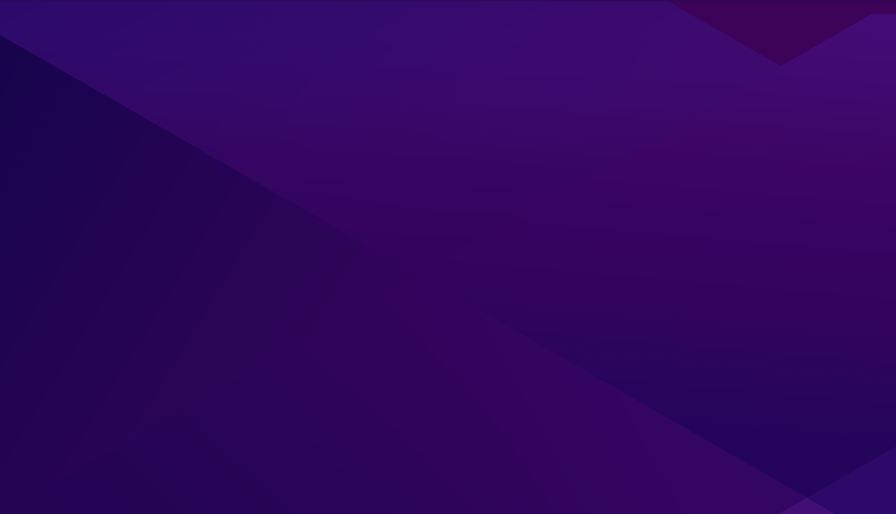
A WebGL 1 fragment shader for this background:

```glsl
precision highp float;
// Dark violet backdrop of large folded facets. Diagonal half-planes split the
// canvas, each facet has its own soft gradient, and the facets are layered
// with antialiased edges in normalized canvas coordinates.

uniform vec2 u_resolution;

// Edge offsets: falling edges use v - u, rising edges use u + v
const float MAIN_FALL = 0.068;
const float CORNER_FALL = -0.743;
const float MAIN_RISE = 1.0;
const float CORNER_RISE = 1.869;
const float RIGHT_TOP = 0.027;
const float RIM_HEIGHT = 0.005;

// Facet colours
const vec3 TOP_INDIGO = vec3(0.17, 0.04, 0.42);
const vec3 TOP_VIOLET = vec3(0.245, 0.04, 0.44);
const vec3 TOP_LOW = vec3(0.20, 0.015, 0.365);
const vec3 LEFT_NAVY = vec3(0.085, 0.015, 0.30);
const vec3 LEFT_PLUM = vec3(0.19, 0.015, 0.355);
const vec3 BOTTOM_DARK = vec3(0.14, 0.015, 0.335);
const vec3 BOTTOM_PLUM = vec3(0.197, 0.015, 0.36);
const vec3 BOTTOM_VIOLET = vec3(0.205, 0.025, 0.39);
const vec3 RIGHT_VIOLET = vec3(0.26, 0.045, 0.46);
const vec3 RIGHT_PLUM = vec3(0.232, 0.018, 0.39);
const vec3 RIGHT_DEEP = vec3(0.20, 0.015, 0.365);
const vec3 RIGHT_INDIGO = vec3(0.145, 0.02, 0.355);
const vec3 WINE = vec3(0.24, 0.012, 0.345);
const vec3 CORNER_INDIGO = vec3(0.18, 0.035, 0.41);
const vec3 CORNER_BRIGHT = vec3(0.26, 0.06, 0.46);
const vec3 RIM = vec3(0.17, 0.04, 0.33);

// Coverage of the side where d is positive, one pixel wide at the edge
float cover(float d) {
  float pixel = 1.0 / u_resolution.x + 1.0 / u_resolution.y;
  return smoothstep(-0.5, 0.5, d / pixel);
}

vec3 topFacet(vec2 p) {
  vec3 upper = mix(TOP_INDIGO, TOP_VIOLET, clamp((p.x + p.y) / 0.9, 0.0, 1.0));
  return mix(upper, TOP_LOW, smoothstep(0.0, 0.48, p.y - 0.08 * p.x));
}

vec3 leftFacet(vec2 p) {
  float t = (p.x + 0.35 * p.y) / 0.62;
  return mix(LEFT_NAVY, LEFT_PLUM, clamp(t, 0.0, 1.0));
}

vec3 bottomFacet(vec2 p) {
  float warm = smoothstep(0.0, 0.75, p.x - 0.6 * p.y + 0.56);
  vec3 color = mix(BOTTOM_DARK, BOTTOM_PLUM, warm);
  return mix(color, BOTTOM_VIOLET, smoothstep(0.2, 0.65, p.x - 0.3 * p.y));
}

vec3 rightFacet(vec2 p) {
  float t = p.y - 0.15 * (p.x - 0.8);
  vec3 color = mix(RIGHT_VIOLET, RIGHT_PLUM, smoothstep(0.0, 0.38, t));
  color = mix(color, RIGHT_DEEP, smoothstep(0.3, 0.6, t));
  return mix(color, RIGHT_INDIGO, smoothstep(0.54, 0.86, t));
}

void main() {
  // p runs from the upper left corner, with y pointing down
  vec2 p = gl_FragCoord.xy / u_resolution;
  p.y = 1.0 - p.y;
  float fall = p.y - p.x;
  float rise = p.x + p.y;

  float belowFall = cover(fall - MAIN_FALL);
  float belowRise = cover(rise - MAIN_RISE);

  // Upper half with the wine wedge and the right facet
  vec3 upper = mix(topFacet(p), WINE, cover(CORNER_FALL - fall));
  float rightSide = belowRise * cover(p.y - RIGHT_TOP);
  upper = mix(upper, rightFacet(p), rightSide);

  // Lower half
  vec3 lower = mix(leftFacet(p), bottomFacet(p), belowRise);
  vec3 color = mix(upper, lower, belowFall);

  // Lower right corner, brighter where it overlaps the lower half
  vec3 corner = mix(CORNER_INDIGO, CORNER_BRIGHT, belowFall);
  color = mix(color, corner, cover(rise - CORNER_RISE));

  // Thin dim rim along the top
  color = mix(RIM, color, smoothstep(0.0, RIM_HEIGHT, p.y));
  gl_FragColor = vec4(color, 1.0);
}
```
